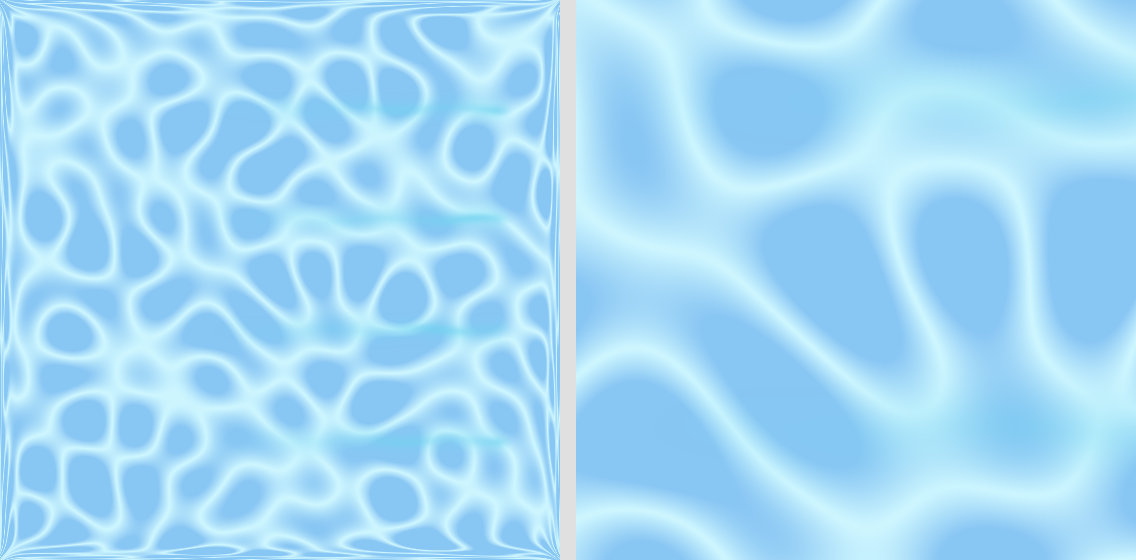
Left: the whole. Right: its middle third, enlarged.
This texture is drawn by a WebGL 1 fragment shader. Its source:

```glsl
precision highp float;

uniform vec2 u_resolution;

const vec3 DEEP_BLUE = vec3(0.535, 0.775, 0.955);
const vec3 CREST = vec3(0.815, 0.97, 1.0);
const vec3 STREAK_CYAN = vec3(0.45, 0.83, 0.94);

const int WAVES = 18;
const float MIN_FREQUENCY = 32.0;
const float MAX_FREQUENCY = 56.0;
const float GOLDEN_ANGLE = 2.39996;
const float POOL_LEVEL = 1.12;      // field height where flat water begins
const float CREST_ROUNDING = 0.05;

const float RIM_WIDTH = 0.012;
const float RIM_SQUEEZE = 0.25;
const float RIM_STRETCH = 0.5;

const float STREAK_BASE = 0.213;
const float STREAK_SPACING = 0.1975;
const float STREAK_LAST = 3.0;
const float STREAK_THICKNESS = 0.009;
const float GLOW_THICKNESS = 0.024;

// Packs the pattern into thin bands that run along the borders.
vec2 squeezeRim(vec2 p) {
    vec2 low = exp(-p / RIM_WIDTH);
    vec2 high = exp((p - 1.0) / RIM_WIDTH);
    vec2 rim = low + high;
    vec2 along = 1.0 - RIM_STRETCH * rim.yx;
    return 0.5 + (p - 0.5) * along + RIM_SQUEEZE * (high - low);
}

// Plane waves in scattered directions, scaled to unit variance.
float waveField(vec2 p) {
    float sum = 0.0;
    for (int i = 0; i < WAVES; i++) {
        float n = float(i) + 1.0;
        float angle = n * GOLDEN_ANGLE;
        float frequency = mix(MIN_FREQUENCY, MAX_FREQUENCY, fract(n * 0.618));
        float phase = n * n * 1.73;
        sum += sin(dot(p, vec2(cos(angle), sin(angle))) * frequency + phase);
    }
    return sum * sqrt(2.0 / float(WAVES));
}

// Faint horizontal streaks, strongest toward the right.
float streaks(vec2 p) {
    float row = floor((p.y - STREAK_BASE) / STREAK_SPACING + 0.5);
    row = clamp(row, 0.0, STREAK_LAST);
    float offset = p.y - STREAK_BASE - row * STREAK_SPACING;
    offset += 0.003 * sin(p.x * 37.0 + row * 2.1);
    float core = exp(-pow(offset / STREAK_THICKNESS, 2.0));
    float glow = exp(-pow(offset / GLOW_THICKNESS, 2.0));
    float rightEnd = 1.0 - smoothstep(0.885, 0.92, p.x);
    float ripple = 0.65 + 0.35 * sin(p.x * 29.0 + row * 4.3);
    float coreReach = smoothstep(0.5, 0.85, p.x) * ripple;
    float glowReach = smoothstep(0.3, 0.6, p.x);
    return rightEnd * (0.5 * core * coreReach + 0.25 * glow * glowReach);
}

void main() {
    vec2 uv = gl_FragCoord.xy / u_resolution;

    // Bright crests follow the zero contours and fade into flat pools.
    float field = waveField(squeezeRim(uv));
    float height = sqrt(field * field + CREST_ROUNDING * CREST_ROUNDING);
    float depth = min(height / POOL_LEVEL, 1.0);
    vec3 color = mix(CREST, DEEP_BLUE, depth);

    color = mix(color, STREAK_CYAN, streaks(uv));
    gl_FragColor = vec4(color, 1.0);
}
```
